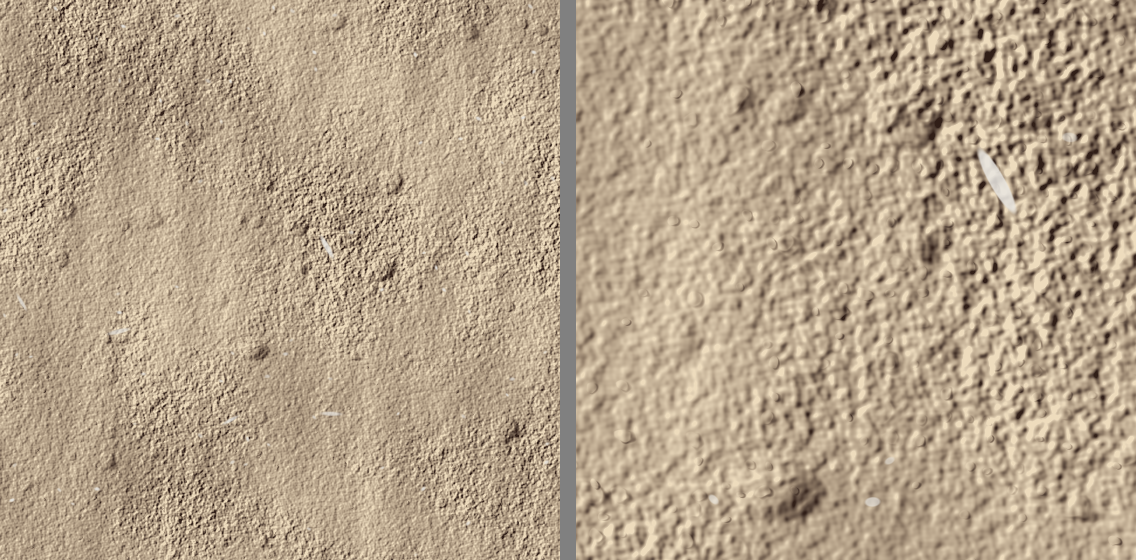
Left: the whole. Right: its middle third, enlarged.
This texture is drawn by a WebGL 2 fragment shader. Its source:

```glsl
#version 300 es
precision highp float;

#define LIGHT_DIR vec2(-0.9, 0.436)
#define BASE_TONE 0.74
#define SMOOTH_RELIEF 0.6
#define ROUGH_RELIEF 1.35
#define GRAIN_SCALE 92.0
#define SHADOW_DEPTH 0.8
#define PATCH_CONTRAST 0.21
#define DARK_SOIL vec3(0.38, 0.31, 0.26)
#define PALE_SOIL vec3(0.86, 0.79, 0.68)
#define WARM_SHIFT vec3(0.0, 0.032, 0.064)
#define FLECK_COLOR vec3(0.91, 0.9, 0.88)

uniform vec2 u_resolution;
out vec4 fragColor;

vec3 hash3(vec2 cell, float seed) {
    uvec3 v = uvec3(ivec3(vec3(cell, seed)));
    v = v * 1664525u + 1013904223u;
    v.x += v.y * v.z; v.y += v.z * v.x; v.z += v.x * v.y;
    v ^= v >> 16u;
    v.x += v.y * v.z; v.y += v.z * v.x; v.z += v.x * v.y;
    return vec3(v & 0xffffu) / 65535.0;
}

mat2 rotation(float angle) {
    float c = cos(angle), s = sin(angle);
    return mat2(c, -s, s, c);
}

float cornerSlope(vec2 cell, vec2 offset, float seed) {
    float angle = 6.2832 * hash3(cell, seed).x;
    return dot(vec2(cos(angle), sin(angle)), offset);
}

float gradientNoise(vec2 p, float seed) {
    vec2 i = floor(p), f = p - i, o = vec2(1.0, 0.0);
    vec2 w = f * f * f * (f * (f * 6.0 - 15.0) + 10.0);
    float low = mix(cornerSlope(i, f, seed), cornerSlope(i + o, f - o, seed), w.x);
    float high = mix(cornerSlope(i + o.yx, f - o.yx, seed), cornerSlope(i + 1.0, f - 1.0, seed), w.x);
    return mix(low, high, w.y);
}

// Where the ground is crumbly (1) or dusty and even (0)
float roughness(vec2 p) {
    float n = gradientNoise(p * vec2(3.4, 2.6), 1.0) + 0.7 * gradientNoise(p * 8.0, 2.0);
    return smoothstep(-0.35, 0.6, n);
}

// Fine soil surface, from lumps down to grit
float soilHeight(vec2 p) {
    return 1.3 * gradientNoise(p * 30.0, 3.0)
         + gradientNoise(p * GRAIN_SCALE, 4.0)
         + 0.75 * gradientNoise(p * GRAIN_SCALE * 1.73, 5.0)
         + 0.45 * gradientNoise(p * GRAIN_SCALE * 2.6, 6.0);
}

// Tone change from scattered clods, each with a lit side and a shadow
float clods(vec2 p, float cells, float sparse, float dense, float seed, float pixel) {
    vec2 q = p * cells, home = floor(q);
    float wobble = 0.45 * gradientNoise(q * 3.5, seed);
    float tone = 0.0;
    for (int k = 0; k < 9; k++) {
        vec2 cell = home + vec2(k % 3 - 1, k / 3 - 1);
        vec3 place = hash3(cell, seed);
        if (place.z > dense) continue;
        if (place.z > mix(sparse, dense, roughness((cell + 0.5) / cells))) continue;
        vec3 form = hash3(cell, seed + 1.0);
        float radius = mix(0.16, 0.38, form.x * form.x);
        vec2 d = (q - cell - 0.25 - 0.5 * place.xy) / radius;
        vec2 stretch = vec2(1.0, mix(1.0, 1.45, form.y));
        mat2 turn = rotation(6.2832 * form.z);
        float bodyDist = length(turn * d * stretch) + wobble;
        float shadowDist = length(turn * (d + 0.5 * LIGHT_DIR) * stretch) + wobble;
        float blur = max(pixel * cells / radius, 0.18);
        float body = 1.0 - smoothstep(1.0 - blur, 1.0 + blur, bodyDist);
        float shadow = 1.0 - smoothstep(0.65, 1.2, shadowDist);
        float strength = mix(0.3, 1.1, form.y);
        float litFace = 0.05 + 0.28 * strength * dot(d, LIGHT_DIR);
        tone = mix(tone - SHADOW_DEPTH * strength * shadow, litFace, body);
    }
    return tone;
}

// Coverage of pale chips and straw slivers
float flecks(vec2 p, float cells, float density, vec2 halfSize, float seed, float pixel) {
    vec2 q = p * cells, home = floor(q);
    float cover = 0.0;
    for (int k = 0; k < 9; k++) {
        vec2 cell = home + vec2(k % 3 - 1, k / 3 - 1);
        vec3 place = hash3(cell, seed), form = hash3(cell, seed + 1.0);
        if (place.z > density) continue;
        vec2 d = rotation(2.4 * (form.x - 0.6)) * (q - cell - 0.2 - 0.6 * place.xy) / cells;
        vec2 size = halfSize * mix(0.6, 1.1, form.y);
        float dist = (length(d / size) - 1.0) * size.y;
        cover = max(cover, mix(0.5, 1.0, form.z) * (1.0 - smoothstep(-pixel, pixel, dist)));
    }
    return cover;
}

void main() {
    vec2 p = gl_FragCoord.xy / u_resolution.y;
    float pixel = 1.0 / u_resolution.y;

    // Side light across the soil, with sparse deep hollows
    float slope = soilHeight(p) - soilHeight(p + LIGHT_DIR * 0.0024);
    float relief = slope * mix(SMOOTH_RELIEF, ROUGH_RELIEF, roughness(p));
    relief *= 0.75 + 0.8 * abs(relief);
    float tone = BASE_TONE + relief * (relief < 0.0 ? 1.15 : 0.9);

    // Broad stains and faint upright streaks
    tone += PATCH_CONTRAST * gradientNoise(p * 3.0, 8.0);
    tone += PATCH_CONTRAST * gradientNoise(p * vec2(16.0, 4.0), 9.0);

    // Clods from stones to crumbs
    tone += clods(p, 14.0, 0.12, 0.3, 20.0, pixel);
    tone += 0.8 * clods(p, 34.0, 0.05, 0.5, 30.0, pixel);
    tone += 0.7 * clods(p, 68.0, 0.1, 0.8, 40.0, pixel);
    tone = clamp(tone, -0.4, 1.15);
    vec3 color = mix(DARK_SOIL, PALE_SOIL, tone);
    color -= WARM_SHIFT * max(tone * (1.0 - tone), 0.0);

    // Pale debris on top
    float debris = flecks(p, 26.0, 0.14, vec2(0.0042, 0.0026), 50.0, pixel);
    debris = max(debris, flecks(p, 6.0, 0.16, vec2(0.02, 0.0042), 60.0, pixel));
    fragColor = vec4(mix(color, FLECK_COLOR, debris * 0.95), 1.0);
}
```
